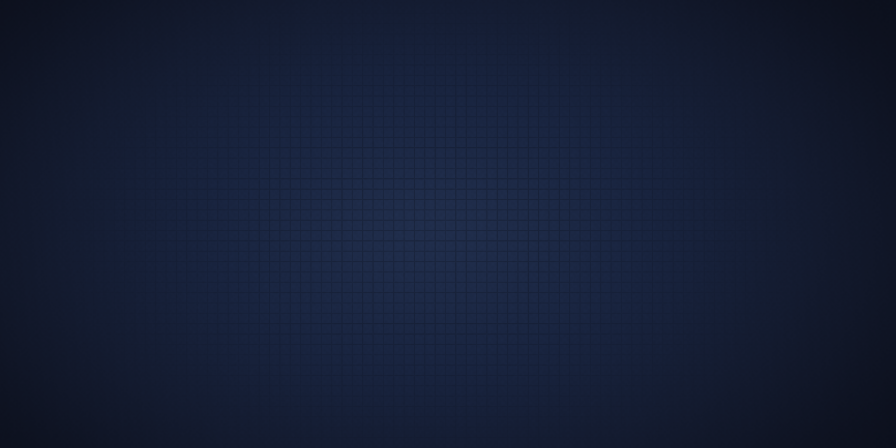
This background is drawn by a Shadertoy shader. Its source:

```glsl
const vec3 CORE_BLUE = vec3(0.125, 0.178, 0.296);
const vec3 MID_BLUE = vec3(0.097, 0.142, 0.250);
const vec3 DEEP_NAVY = vec3(0.074, 0.102, 0.180);
const vec3 EDGE_NAVY = vec3(0.048, 0.064, 0.115);

const vec2 GLOW_CENTER = vec2(0.96, 0.49);   // in canvas heights
const vec2 GLOW_RADIUS = vec2(1.0, 0.64);
const float GRID_STEP = 0.0231;
const vec2 GRID_ORIGIN = vec2(0.7865, 0.5547);
const float LINE_HALF_WIDTH = 0.0013;
const float LINE_DARKNESS = 0.20;
const float GRAIN_SCALE = 150.0;
const float GRAIN_STRENGTH = 0.045;
const float WEAVE_STRENGTH = 0.012;

vec2 hash2(vec2 p) {
    vec2 q = vec2(dot(p, vec2(127.1, 311.7)), dot(p, vec2(269.5, 183.3)));
    return fract(sin(q) * 43758.5);
}

// Distance to the nearest scattered cell point
float cellularNoise(vec2 p) {
    vec2 cell = floor(p);
    float nearest = 2.0;
    for (int y = -1; y <= 1; y++) {
        for (int x = -1; x <= 1; x++) {
            vec2 neighbor = cell + vec2(x, y);
            nearest = min(nearest, distance(p, neighbor + hash2(neighbor)));
        }
    }
    return nearest;
}

vec3 glowColor(float radius) {
    vec3 color = mix(CORE_BLUE, MID_BLUE, smoothstep(0.0, 0.55, radius));
    color = mix(color, DEEP_NAVY, smoothstep(0.40, 0.95, radius));
    return mix(color, EDGE_NAVY, smoothstep(0.80, 1.30, radius));
}

// Thin grid lines, each with its own slight change of weight
float gridLines(vec2 p, float pixel) {
    vec2 g = (p - GRID_ORIGIN) / GRID_STEP;
    vec2 index = floor(g + 0.5);
    vec2 dist = abs(g - index) * GRID_STEP;
    vec2 edge = vec2(LINE_HALF_WIDTH);
    vec2 cover = 1.0 - smoothstep(edge - 0.5 * pixel, edge + 0.5 * pixel, dist);
    vec2 weight = vec2(hash2(vec2(index.x, 3.0)).x, hash2(vec2(index.y, 8.0)).y);
    cover *= mix(vec2(0.65), vec2(1.0), weight);
    return max(cover.x, cover.y);
}

void mainImage(out vec4 fragColor, in vec2 fragCoord) {
    float pixel = 1.0 / iResolution.y;
    vec2 p = fragCoord * pixel;
    float radius = length((p - GLOW_CENTER) / GLOW_RADIUS);

    // Radial glow
    vec3 color = glowColor(radius);

    // Grid fading toward the rim
    float gridFade = 1.0 - smoothstep(0.15, 0.95, radius);
    color *= 1.0 - LINE_DARKNESS * gridFade * gridLines(p, pixel);

    // Fabric grain and weave
    float grain = cellularNoise(p * GRAIN_SCALE) - 0.45;
    float weave = sin(p.x * 410.0) * sin(p.y * 395.0) + 0.5 * sin(p.x * 233.0 + p.y * 17.0);
    color *= 1.0 + GRAIN_STRENGTH * grain + WEAVE_STRENGTH * weave;

    fragColor = vec4(color, 1.0);
}
```
